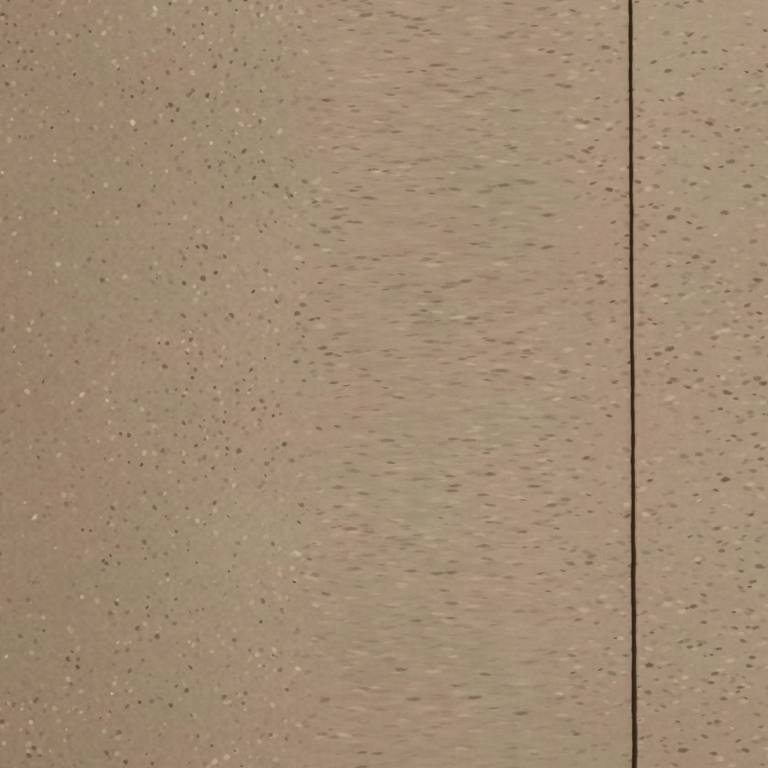
Reproduce this texture procedurally as a Shadertoy shader.

```glsl
const vec3 STONE = vec3(0.643, 0.560, 0.467);
const vec3 PINK_TINT = vec3(0.014, -0.008, 0.004);
const vec3 DARK_FLECK = vec3(0.36, 0.28, 0.21);
const vec3 ROSE_FLECK = vec3(0.52, 0.40, 0.36);
const vec3 PALE_FLECK = vec3(0.82, 0.74, 0.61);
const vec3 CRACK = vec3(0.17, 0.11, 0.05);

float hash(vec2 p) {
    return fract(sin(dot(p, vec2(127.1, 311.7))) * 43758.5453);
}

float noise(vec2 p) {
    vec2 cell = floor(p), f = fract(p);
    f = f * f * (3.0 - 2.0 * f);
    float low = mix(hash(cell), hash(cell + vec2(1, 0)), f.x);
    float high = mix(hash(cell + vec2(0, 1)), hash(cell + vec2(1, 1)), f.x);
    return mix(low, high, f.y);
}

float fbm(vec2 p) {
    float sum = 0.0, weight = 0.5;
    for (int i = 0; i < 4; i++) {
        sum += weight * noise(p);
        p = p * 2.03 + 17.3;
        weight *= 0.5;
    }
    return sum / 0.9375;
}

// How strongly the surface is smeared sideways: 0 on the left, 1 in the middle
float smearAt(float x) {
    float middle = smoothstep(0.36, 0.47, x);
    return middle * mix(1.0, 0.4, smoothstep(0.66, 0.80, x));
}

// Coverage of one layer of scattered flecks, rounded or smeared by position
float flecks(vec2 uv, float cells, float share, float radius, float seed) {
    vec2 home = floor(uv * cells);
    float cover = 0.0;
    for (int j = -1; j <= 1; j++)
    for (int i = -1; i <= 1; i++) {
        vec2 id = home + vec2(i, j);
        vec2 key = id + seed;
        vec2 center = (id + vec2(hash(key), hash(key + 31.7))) / cells;
        float smear = smearAt(center.x);
        float cluster = smoothstep(0.25, 0.75, fbm(center * 7.0 + seed));
        float present = step(hash(key + 57.1), share * (0.35 + 1.3 * cluster));
        float size = radius * mix(0.55, 1.25, hash(key + 83.9));
        vec2 axes = size * vec2(1.0 + 1.9 * smear, 1.0 - 0.25 * smear);
        vec2 offset = uv - center;
        offset.y += offset.x * (hash(key + 11.3) - 0.5) * mix(0.9, 0.25, smear);
        float ragged = 0.5 * (noise(uv * 330.0 + seed) - 0.5);
        float shape = 1.0 - smoothstep(0.35, 1.25, length(offset / axes) + ragged);
        float strength = mix(0.25, 1.0, pow(hash(key + 101.3), 1.5));
        cover = max(cover, present * shape * strength * mix(1.0, 0.6, smear));
    }
    return cover;
}

// Broad light falloff, cloudy tints and fine grain
vec3 stoneColor(vec2 uv) {
    float smear = smearAt(uv.x);
    float light = mix(-0.048, 0.008, smoothstep(-0.05, 0.5, uv.x));
    light += 0.012 * smoothstep(0.45, 1.0, uv.x) * uv.y;
    light -= 0.016 * (1.0 - smoothstep(0.0, 0.4, uv.y));
    light += 0.030 * (fbm(uv * 6.0) - 0.5);
    float grain = noise(uv * 210.0) - 0.5;
    float streaks = fbm(uv * vec2(48.0, 190.0)) - 0.5;
    light += mix(0.036 * grain, 0.070 * streaks, smear);
    light += 0.020 * (noise(uv * 380.0) - 0.5);
    float tint = fbm(uv * vec2(9.0, 13.0) + 40.0) - 0.5;
    tint += 0.6 * (fbm(uv * vec2(45.0, 90.0) + 9.0) - 0.5);
    return STONE + light + PINK_TINT * tint * 2.2;
}

// Dark vertical joint with a soft shadow and a faint lit rim
vec3 addCrack(vec3 color, vec2 uv) {
    float path = mix(0.8265, 0.8205, uv.y) + 0.0010 * (noise(vec2(uv.y * 40.0, 3.0)) - 0.5);
    float across = uv.x - path;
    float halfWidth = mix(0.0031, 0.0022, smoothstep(0.0, 0.5, uv.y));
    halfWidth += 0.0007 * (noise(vec2(uv.y * 130.0, 8.0)) - 0.5);
    float core = 1.0 - smoothstep(halfWidth - 0.0012, halfWidth + 0.0014, abs(across));
    float shadow = exp(-abs(across) / 0.004);
    float rim = exp(-pow((across - 0.0065) / 0.0025, 2.0));
    color += 0.022 * rim - 0.10 * shadow;
    vec3 depth = CRACK + 0.09 * smoothstep(-0.001, 0.003, across) * (1.0 - 0.6 * uv.y);
    return mix(color, depth, 0.94 * core);
}

void mainImage(out vec4 fragColor, in vec2 fragCoord) {
    vec2 uv = fragCoord / iResolution.xy;
    vec3 color = stoneColor(uv);

    // Faint rose, dark and pale mineral flecks
    color = mix(color, ROSE_FLECK, 0.55 * flecks(uv, 75.0, 0.28, 0.0036, 7.0));
    color = mix(color, PALE_FLECK, 0.55 * flecks(uv, 72.0, 0.26, 0.0036, 63.0));
    color = mix(color, DARK_FLECK, 0.80 * flecks(uv, 80.0, 0.24, 0.0033, 140.0));
    color = mix(color, PALE_FLECK, 0.85 * flecks(uv, 60.0, 0.07, 0.0036, 211.0));

    color = addCrack(color, uv);
    fragColor = vec4(clamp(color, 0.0, 1.0), 1.0);
}
```
